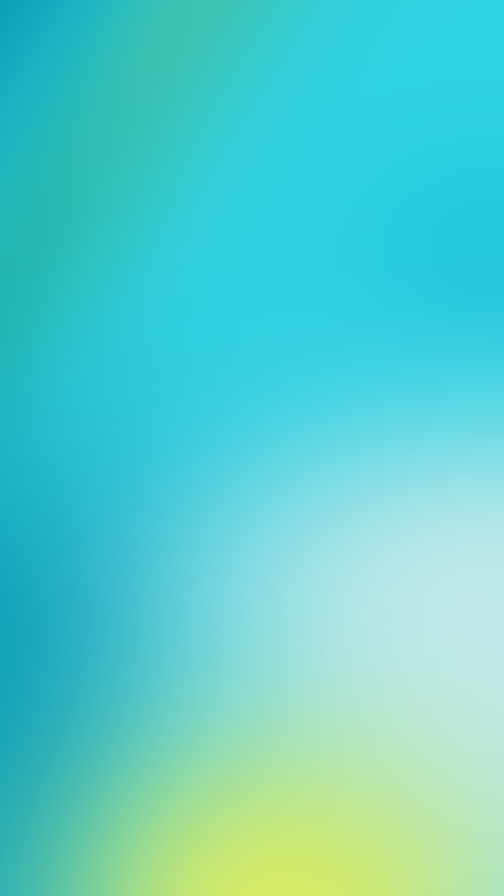
A Shadertoy shader for this background:

```glsl
// Soft blurred gradient: cyan field, green diagonal band, teal edge, pale and lime glows.

const vec3 CYAN  = vec3(0.19, 0.82, 0.885);
const vec3 AZURE = vec3(0.15, 0.78, 0.87);
const vec3 JADE  = vec3(0.15, 0.72, 0.695);
const vec3 MINT  = vec3(0.25, 0.77, 0.70);
const vec3 TEAL  = vec3(0.04, 0.62, 0.71);
const vec3 PALE  = vec3(0.75, 0.91, 0.91);
const vec3 LIME  = vec3(0.84, 0.92, 0.40);

// Elliptical glow; radii are (horizontal, above centre, below centre).
float glow(vec2 uv, vec2 center, vec3 radii, float sharpness) {
    vec2 offset = uv - center;
    vec2 scaled = offset / vec2(radii.x, offset.y > 0.0 ? radii.y : radii.z);
    return exp(-pow(dot(scaled, scaled), sharpness));
}

// Gaussian falloff on both sides of a line.
float band(float dist, float width) {
    float scaled = dist / width;
    return exp(-scaled * scaled);
}

vec3 background(vec2 uv) {
    vec3 color = mix(CYAN, AZURE, glow(uv, vec2(1.0, 0.71), vec3(0.28, 0.12, 0.12), 1.0));

    // Diagonal green band with a teal corner above it
    float diagonal = uv.y - 0.68 - 0.85 * uv.x;
    vec3 green = mix(JADE, MINT, smoothstep(0.0, 0.45, uv.x));
    color = mix(color, green, band(diagonal, 0.2));
    color = mix(color, TEAL, smoothstep(0.0, 0.36, diagonal));

    // Teal shade on the left edge
    color = mix(color, TEAL, glow(uv, vec2(-0.05, 0.28), vec3(0.45, 0.25, 0.6), 1.0));

    // Pale light on the right, then lime light at the bottom
    color = mix(color, PALE, glow(uv, vec2(1.0, 0.32), vec3(0.66, 0.215, 0.5), 1.35));
    color = mix(color, LIME, glow(uv, vec2(0.56, -0.02), vec3(0.43, 0.19, 0.19), 1.15));
    return color;
}

void mainImage(out vec4 fragColor, in vec2 fragCoord) {
    vec2 uv = fragCoord / iResolution.xy;
    fragColor = vec4(background(uv), 1.0);
}
```
